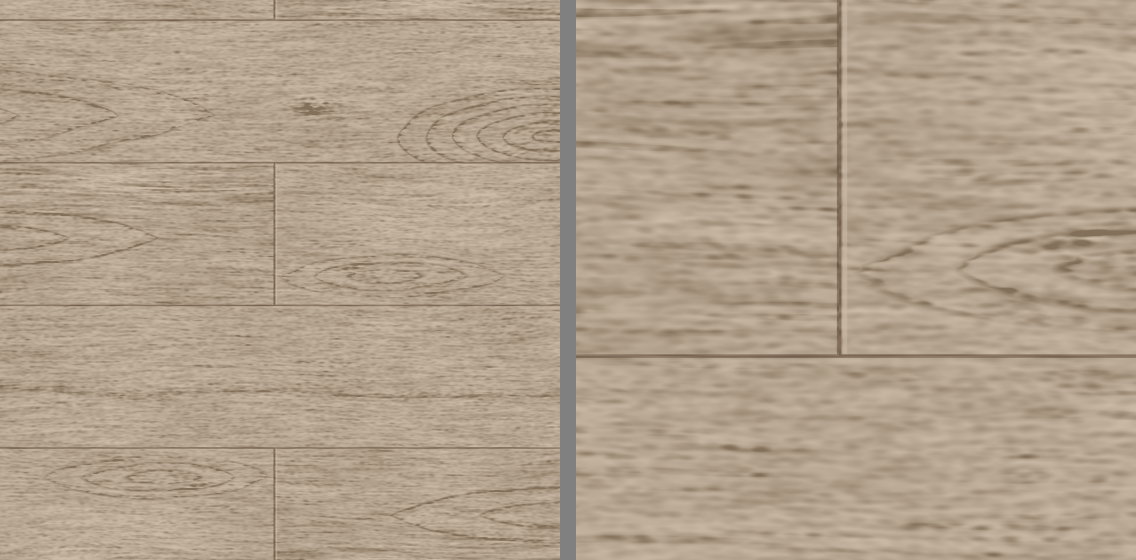
Left: the whole. Right: its middle third, enlarged.
This texture is drawn by a WebGL 2 fragment shader. Its source:

```glsl
#version 300 es
precision highp float;
// Pale oak floor: staggered horizontal planks with thin dark seams.
// Grain is stretched cellular noise; growth rings are contours of elliptical
// fields, and every fourth row is a plank pair turned by half a circle.
uniform vec2 u_resolution;
out vec4 fragColor;

const float PITCH = 0.2547;   // plank height
const float JOINT = 0.49;     // end joint of the odd rows

vec3 hash3(vec2 p) {
  vec3 q = fract(p.xyx * vec3(0.1031, 0.1030, 0.0973));
  q += dot(q, q.yxz + 33.33);
  return fract((q.xxy + q.yzz) * q.zyx);
}

// Cellular noise: one soft bump of random strength per cell, centred on zero
float cells(vec2 p) {
  vec2 id = floor(p);
  float sum = -0.52;
  for (int j = -1; j <= 1; j++)
    for (int i = -1; i <= 1; i++) {
      vec2 cell = id + vec2(i, j);
      vec3 h = hash3(cell + 211.0);
      vec2 d = cell + h.xy - p;
      float bump = max(0.0, 1.0 - dot(d, d));
      sum += h.z * bump * bump;
    }
  return sum;
}

// Evenly thick contour lines around a centre, fading out at reach;
// point sharpens the two tips
float rings(vec2 d, float stretch, float point, float spacing, float reach, float wobble) {
  float y = stretch * abs(d.y);
  float r = length(vec2(d.x, y)) + 1e-4;
  float e = r + point * y + wobble;
  float slope = length(vec2(d.x / r, stretch * (y / r + point)));
  float off = (fract(e / spacing + 0.5) - 0.5) * spacing / slope;
  float line = 1.0 - smoothstep(0.0004, 0.0032, abs(off));
  float shade = off < 0.0 ? exp(off * 150.0) : exp(-off * 500.0);
  float inner = smoothstep(0.3 * spacing, 0.6 * spacing, e);
  return (0.7 * line + 0.3 * shade) * inner * (1.0 - smoothstep(0.85 * reach, reach, e));
}

float blob(vec2 d, vec2 size) {
  d /= size;
  return exp(-dot(d, d));
}

// Dark core of a seam with edges softened by a pixel
float seam(float d, float halfWidth, float px) {
  return 1.0 - smoothstep(halfWidth - 0.5 * px, halfWidth + px, abs(d));
}

void main() {
  vec2 uv = gl_FragCoord.xy / u_resolution;
  float px = 1.0 / u_resolution.y;

  // Plank layout
  float level = (uv.y - 0.2) / PITCH;
  float row = floor(level);
  float odd = mod(row, 2.0);
  float kind = mod(row, 4.0);
  vec2 p = vec2(uv.x, fract(level));
  if (kind > 2.5) {
    p = vec2(2.0 * JOINT - p.x, 1.0 - p.y);
    kind = 1.0;
  }
  p.y = 0.2 + (kind + p.y) * PITCH;
  float right = step(JOINT, p.x) * odd;

  // Gently bent grain, shifted for each plank
  vec2 g = p + vec2(3.0 * kind + 7.0 * right, 0.0);
  g.y += 0.004 * sin(6.0 * g.x + 9.0 * p.y) + 0.0015 * sin(17.0 * g.x + 31.0 * p.y);
  float broad = cells(g * vec2(5.0, 13.0));
  float band = cells(g * vec2(4.0, 75.0));
  float streak = cells(g * vec2(13.0, 210.0));
  float fine = cells(g * vec2(36.0, 300.0) + 37.0);
  float speck = cells(g * vec2(120.0, 330.0) + 71.0);
  float hair = smoothstep(0.1, 0.6, cells(g * vec2(10.0, 250.0) + 19.0));
  float tone = 0.19 + 0.08 * broad + 0.08 * band + 0.13 * streak + 0.22 * fine + 0.20 * speck;
  tone += 0.17 * hair * (0.8 + speck);

  // Rings, knots and heavier grain of each plank kind
  float wobble = 0.016 * broad + 0.004 * sin(31.0 * p.x + 70.0 * p.y) + 0.003 * fine + 0.003 * speck;
  float figure = 0.0;
  float knot = 0.0;
  if (kind < 0.5) {
    float vein = 0.3 + 0.007 * (1.0 - 0.6 * p.x) * cos(13.0 * p.x) - 0.012 * p.x * p.x;
    float off = p.y - vein + 0.0008 * band;
    figure = 0.7 * exp(-abs(off) * 330.0) + 0.25 * exp(-abs(off - 0.004) * 130.0);
    tone -= 0.01;
  } else if (kind < 1.5 && right < 0.5) {
    figure = rings(p - vec2(-0.05, 0.575), 4.8, 0.4, 0.165, 0.4, wobble);
    float coarse = 0.2 + 0.8 * smoothstep(0.59, 0.66, p.y);
    tone += 0.03 + coarse * (0.05 + 0.15 * band + 0.2 * streak + 0.22 * hair);
  } else if (kind < 1.5) {
    figure = 0.7 * rings(p - vec2(0.70, 0.507), 4.2, 0.3, 0.068, 0.23, 1.6 * wobble);
    vec2 k = p - vec2(0.635, 0.525);
    knot = 0.8 * blob(vec2(k.x, k.y - 0.3 * k.x), vec2(0.022, 0.006));
    tone -= 0.04 * smoothstep(0.54, 0.62, p.y);
  } else {
    figure = rings(p - vec2(0.99, 0.757), 3.2, 0.05, 0.047, 0.34, 0.7 * wobble);
    figure += 0.85 * rings(p - vec2(-0.12, 0.794), 4.2, 0.4, 0.165, 0.56, 1.8 * wobble);
    knot = blob(p - vec2(0.555, 0.808), vec2(0.033, 0.013));
  }
  tone += figure * (0.56 + 0.25 * fine + 0.35 * speck);
  tone += knot * (0.48 + 0.8 * fine + 0.8 * speck);

  vec3 wood = mix(vec3(0.770, 0.706, 0.625), vec3(0.500, 0.425, 0.340), clamp(tone, -0.1, 0.95));

  // Seams: dark grooves with a pale bevel beside them
  float dy = (fract(level + 0.5) - 0.5) * PITCH;
  float dx = (fract((uv.x - JOINT - 0.52 * (1.0 - odd)) / 1.04 + 0.5) - 0.5) * 1.04;
  float bevel = max(seam(dx - 0.0035, 0.0011, px), 0.4 * seam(dy + 0.0033, 0.0011, px));
  float groove = max(seam(dx, 0.0012, px), seam(dy, 0.0009, px));
  wood = mix(wood, vec3(0.80, 0.74, 0.66), 0.55 * bevel);
  wood = mix(wood, vec3(0.45, 0.37, 0.30), groove * (0.8 + 0.3 * fine));
  fragColor = vec4(wood, 1.0);
}
```
